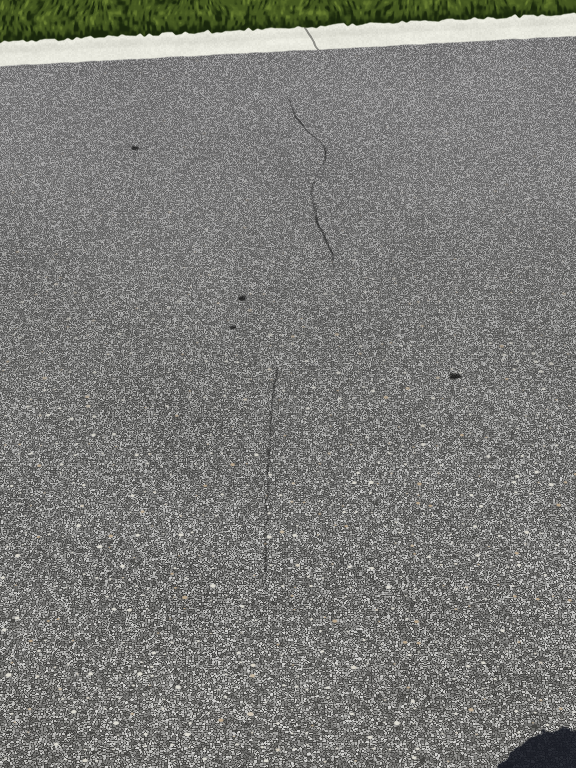
A Shadertoy shader for this texture:

```glsl
// Sunlit asphalt road with fine cracks, a pale concrete curb and a strip of grass.

const vec3 ASPHALT_FAR = vec3(0.505, 0.503, 0.505);
const vec3 ASPHALT_MID = vec3(0.468, 0.468, 0.462);
const vec3 ASPHALT_NEAR = vec3(0.482, 0.480, 0.470);
const vec3 PEBBLE_PALE = vec3(0.88, 0.87, 0.83);
const vec3 PEBBLE_WARM = vec3(0.74, 0.66, 0.55);
const vec3 CONCRETE = vec3(0.91, 0.91, 0.87);
const vec3 GRASS_DARK = vec3(0.10, 0.15, 0.05);
const vec3 GRASS_MID = vec3(0.27, 0.34, 0.13);
const vec3 GRASS_LIGHT = vec3(0.42, 0.50, 0.20);
const vec3 SHADOW = vec3(0.07, 0.08, 0.11);
const float HORIZON = 1.9;          // height at which the grain would vanish
const float GRAIN_DENSITY = 460.0;
const float PEBBLE_DENSITY = 95.0;
const float CONTRAST_NEAR = 0.46;
const float CONTRAST_FAR = 0.22;

float hash(vec2 p) {
    return fract(sin(dot(p, vec2(12.9898, 78.233))) * 43758.5453);
}

vec2 hash2(vec2 p) {
    return vec2(hash(p), hash(p + 37.7));
}

float noise(vec2 p) {
    vec2 i = floor(p), f = fract(p);
    f = f * f * (3.0 - 2.0 * f);
    return mix(mix(hash(i), hash(i + vec2(1, 0)), f.x),
               mix(hash(i + vec2(0, 1)), hash(i + vec2(1, 1)), f.x), f.y);
}

float fbm(vec2 p) {
    float sum = 0.0, amp = 0.5;
    for (int i = 0; i < 4; i++) {
        sum += amp * noise(p);
        p = p * 2.03 + 11.3;
        amp *= 0.5;
    }
    return sum;
}

// Packed chips: random brightness per cell, darkened along the gaps.
float aggregate(vec2 p) {
    vec2 base = floor(p);
    float nearest = 9.0, second = 9.0, shade = 0.0;
    for (int j = -1; j <= 1; j++)
    for (int i = -1; i <= 1; i++) {
        vec2 cell = base + vec2(i, j);
        float d = length(cell + hash2(cell) - p);
        if (d < nearest) {
            second = nearest;
            nearest = d;
            shade = hash(cell + 91.3);
        } else second = min(second, d);
    }
    return (0.3 + shade) * smoothstep(0.0, 0.35, second - nearest);
}

// Sparse round chips: x is coverage, y is a random tint.
vec2 pebbles(vec2 p, float aa) {
    vec2 cell = floor(p);
    float radius = mix(0.07, 0.21, pow(hash(cell + 5.1), 3.0));
    vec2 center = 0.25 + 0.5 * hash2(cell + 2.7);
    float d = length((fract(p) - center) * vec2(1.0, 1.25));
    float present = step(0.62, hash(cell + 17.9));
    return vec2(present * (1.0 - smoothstep(radius - aa, radius + aa, d)), hash(cell + 8.2));
}

float spot(vec2 p, vec2 center, float radius) {
    vec2 q = (p - center) * vec2(0.75, 1.4);
    return 1.0 - smoothstep(0.5, 1.2, length(q) / radius + 0.5 * (noise(p * 300.0) - 0.5));
}

// Thin broken line around x = path, limited to a height range.
float crack(vec2 p, float path, float low, float high) {
    float wander = 0.008 * (fbm(vec2(p.y * 55.0, path)) - 0.47);
    float width = mix(0.0007, 0.0021, noise(vec2(p.y * 90.0, 4.0)));
    float line = 1.0 - smoothstep(width * 0.4, width + 0.001, abs(p.x - path - wander));
    float span = smoothstep(low, low + 0.03, p.y) * (1.0 - smoothstep(high - 0.015, high, p.y));
    return line * span * mix(0.35, 1.0, noise(vec2(p.y * 70.0, 9.0)));
}

vec3 road(vec2 p, float px) {
    float depth = HORIZON - p.y;
    vec2 ground = vec2((p.x - 0.375) / depth, -1.25 * log(depth));
    vec3 col = mix(ASPHALT_NEAR, ASPHALT_MID, smoothstep(0.0, 0.4, p.y));
    col = mix(col, ASPHALT_FAR, smoothstep(0.5, 0.93, p.y));
    col += 0.07 * (fbm(p * vec2(5.0, 9.0)) - 0.47);

    float contrast = mix(CONTRAST_NEAR, CONTRAST_FAR, smoothstep(0.1, 0.9, p.y));
    col += contrast * (aggregate(ground * GRAIN_DENSITY) - 0.5);
    vec2 chip = pebbles(ground * PEBBLE_DENSITY, PEBBLE_DENSITY * px / depth);
    vec3 chipColor = mix(PEBBLE_PALE, PEBBLE_WARM, smoothstep(0.6, 0.95, chip.y));
    col = mix(col, chipColor, chip.x * (1.0 - 0.85 * smoothstep(0.3, 0.85, p.y)));

    // Upper crack bends right; lower crack is nearly straight.
    float t = (0.876 - p.y) / 0.221;
    float bend = 0.029 * exp(-pow((t - 0.33) / 0.13, 2.0)) - 0.008 * exp(-pow((t - 0.7) / 0.15, 2.0));
    float s = max(p.y - 0.225, 0.0) / 0.3;
    float lines = 0.75 * crack(p, 0.375 + 0.061 * t + bend, 0.645, 0.88);
    lines = max(lines, 0.65 * crack(p, 0.345 + 0.016 * s * s, 0.215, 0.535));
    float stains = max(spot(p, vec2(0.315, 0.612), 0.005), spot(p, vec2(0.303, 0.574), 0.004));
    stains = max(stains, max(spot(p, vec2(0.592, 0.510), 0.006), spot(p, vec2(0.176, 0.807), 0.004)));
    col *= 1.0 - 0.65 * max(lines, stains);

    // Leafy shadow in the lower right corner.
    float crown = 0.05 - 7.0 * pow(p.x - 0.731, 2.0) + 0.018 * (fbm(p * 75.0) - 0.47);
    return mix(col, SHADOW + 0.12 * col, smoothstep(-0.002, 0.002, crown - p.y));
}

vec3 curb(vec2 p, float rise) {
    vec3 col = CONCRETE + 0.07 * (fbm(p * vec2(30.0, 90.0)) - 0.47) + 0.04 * (hash(floor(p * 500.0)) - 0.5);
    col -= 0.035 * smoothstep(0.45, 0.6, rise) * (1.0 - smoothstep(0.75, 0.9, rise));
    float joint = abs(p.x - mix(0.414, 0.397, rise) - 0.003 * (noise(p * 150.0) - 0.5));
    return col * (1.0 - 0.4 * (1.0 - smoothstep(0.0006, 0.0022, joint)));
}

vec3 grass(vec2 p, float above) {
    float lean = 0.5 * (noise(p * 35.0) - 0.5);
    float blades = noise(vec2(p.x + lean * above, p.y * 0.45) * 330.0);
    float tuft = 0.6 * blades + 0.4 * fbm(p * vec2(75.0, 110.0));
    tuft *= mix(0.45, 1.0, smoothstep(0.0, 0.018, above));
    vec3 col = mix(GRASS_DARK, GRASS_MID, smoothstep(0.18, 0.5, tuft));
    return mix(col, GRASS_LIGHT, smoothstep(0.52, 0.85, tuft));
}

void mainImage(out vec4 fragColor, in vec2 fragCoord) {
    vec2 p = fragCoord / iResolution.y;
    float px = 1.0 / iResolution.y;
    float curbLow = 0.914 + 0.052 * p.x + 0.0025 * (fbm(vec2(p.x * 60.0, 1.0)) - 0.47);
    float curbHigh = 0.945 + 0.0507 * p.x + 0.005 * (noise(vec2(p.x * 170.0, 3.0)) - 0.5);
    vec3 col = road(p, px);
    float rise = (p.y - curbLow) / (curbHigh - curbLow);
    col = mix(col, curb(p, rise), smoothstep(-px, px, p.y - curbLow));
    col = mix(col, grass(p, p.y - curbHigh), smoothstep(-px, px, p.y - curbHigh));
    fragColor = vec4(clamp(col, 0.0, 1.0), 1.0);
}
```
